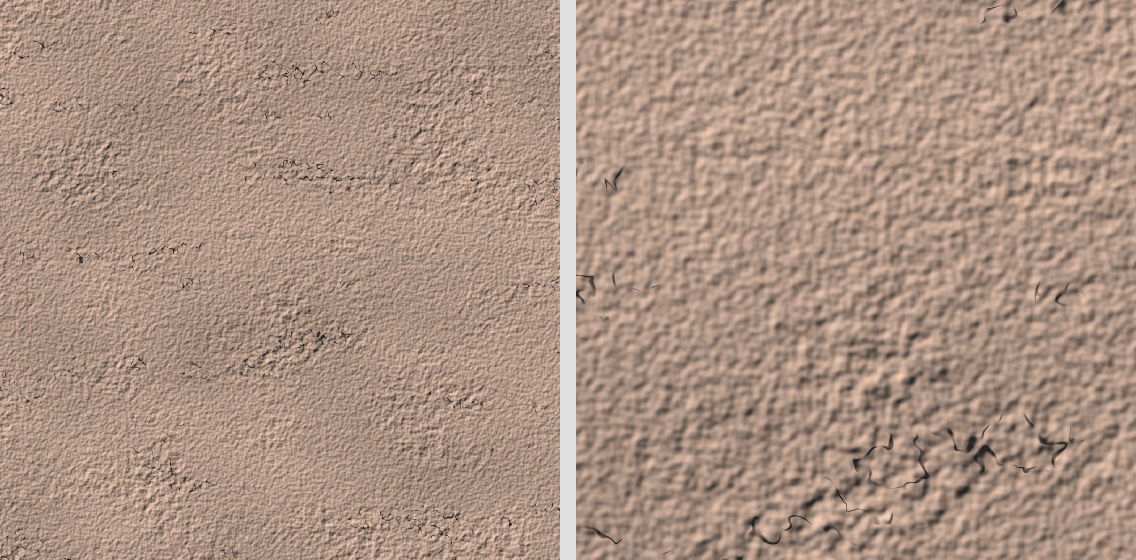
Left: the whole. Right: its middle third, enlarged.
Write a WebGL 1 fragment shader that draws this texture.

```glsl
precision highp float;
// Rough sandstone plaster: fine embossed grain, soft stains and bands of thin broken cracks.
uniform vec2 u_resolution;

const vec3 SHADOW_COLOR = vec3(0.38, 0.33, 0.30);
const vec3 LIGHT_COLOR = vec3(0.84, 0.71, 0.63);
const vec2 LIGHT_DIR = vec2(-0.66, 0.75);
const vec4 GRAIN_FREQ = vec4(38.0, 74.0, 132.0, 215.0);
const vec4 SMOOTH_SLOPES = vec4(0.02, 0.06, 0.17, 0.19);
const vec4 ROUGH_SLOPES = vec4(0.10, 0.22, 0.27, 0.21);

// Random unit gradient for a lattice point
vec2 latticeGradient(vec2 cell) {
  vec3 h = fract(cell.xyx * vec3(0.1031, 0.1030, 0.0973));
  h += dot(h, h.yzx + 33.33);
  float angle = 6.2832 * fract((h.x + h.y) * h.z);
  return vec2(cos(angle), sin(angle));
}

float gradientNoise(vec2 p) {
  vec2 cell = floor(p);
  vec2 f = p - cell;
  vec2 blend = f * f * f * (f * (f * 6.0 - 15.0) + 10.0);
  vec2 right = vec2(1.0, 0.0);
  vec2 up = vec2(0.0, 1.0);
  float a = dot(latticeGradient(cell), f);
  float b = dot(latticeGradient(cell + right), f - right);
  float c = dot(latticeGradient(cell + up), f - up);
  float d = dot(latticeGradient(cell + 1.0), f - 1.0);
  return mix(mix(a, b, blend.x), mix(c, d, blend.x), blend.y);
}

float fbm(vec2 p) {
  float sum = 0.0;
  float amplitude = 1.0;
  for (int i = 0; i < 4; i++) {
    sum += amplitude * gradientNoise(p);
    p = mat2(1.6, 1.2, -1.2, 1.6) * p + 17.3;
    amplitude *= 0.55;
  }
  return sum;
}

vec2 warp(vec2 p, float frequency, float amount) {
  vec2 q = p * frequency;
  return p + amount * vec2(gradientNoise(q + 5.7), gradientNoise(q + 91.2));
}

// Surface height; slopes gives the steepness of each grain size
float grainHeight(vec2 p, vec4 slopes) {
  vec4 layers = vec4(gradientNoise(p * GRAIN_FREQ.x + 11.3),
                     gradientNoise(p * GRAIN_FREQ.y + 37.1),
                     gradientNoise(p * GRAIN_FREQ.z + 71.9),
                     gradientNoise(p * GRAIN_FREQ.w + 133.4));
  return dot(layers, slopes / GRAIN_FREQ);
}

// Slope towards the light; shaded sides are deeper than lit sides are bright
float grainLight(vec2 p, vec4 slopes) {
  vec2 offset = LIGHT_DIR * 0.001;
  float rise = grainHeight(p - offset, slopes) - grainHeight(p + offset, slopes);
  float slope = rise / (2.0 * length(offset));
  return slope - 0.35 * slope * slope;
}

// Flat, scattered patches in which cracks open
float crackPatches(vec2 p) {
  float bands = gradientNoise(p * vec2(4.0, 15.0) + 23.4);
  float breaks = gradientNoise(p * vec2(20.0, 30.0) + 8.6);
  return smoothstep(0.24, 0.36, bands + 0.45 * breaks);
}

// Thin jagged lines along the zero contours of noise, broken into short pieces
float crackLines(vec2 p) {
  vec2 q = warp(warp(p, 48.0, 0.012), 130.0, 0.006);
  float lineDistance = abs(gradientNoise(q * vec2(30.0, 37.0) + 47.8)) / 24.0;
  float pieces = smoothstep(-0.32, 0.12, gradientNoise(p * 105.0 + 19.5));
  return pieces * (1.0 - smoothstep(0.0004, 0.0021, lineDistance));
}

void main() {
  vec2 p = gl_FragCoord.xy / u_resolution.y;

  // Worn and rough areas
  float patches = crackPatches(p);
  float rough = smoothstep(-0.15, 0.55, fbm(p * vec2(4.0, 6.0) + 6.4));
  rough = min(rough + 0.4 * patches, 1.0);

  // Stains, lit grain and cracks
  float tone = 0.65 + 0.16 * fbm(p * vec2(3.0, 4.5) + 60.7);
  tone += 1.1 * grainLight(p, mix(SMOOTH_SLOPES, ROUGH_SLOPES, rough));
  tone -= 0.95 * patches * crackLines(p);

  vec3 color = mix(SHADOW_COLOR, LIGHT_COLOR, clamp(tone, -0.5, 1.25));
  gl_FragColor = vec4(color, 1.0);
}
```
